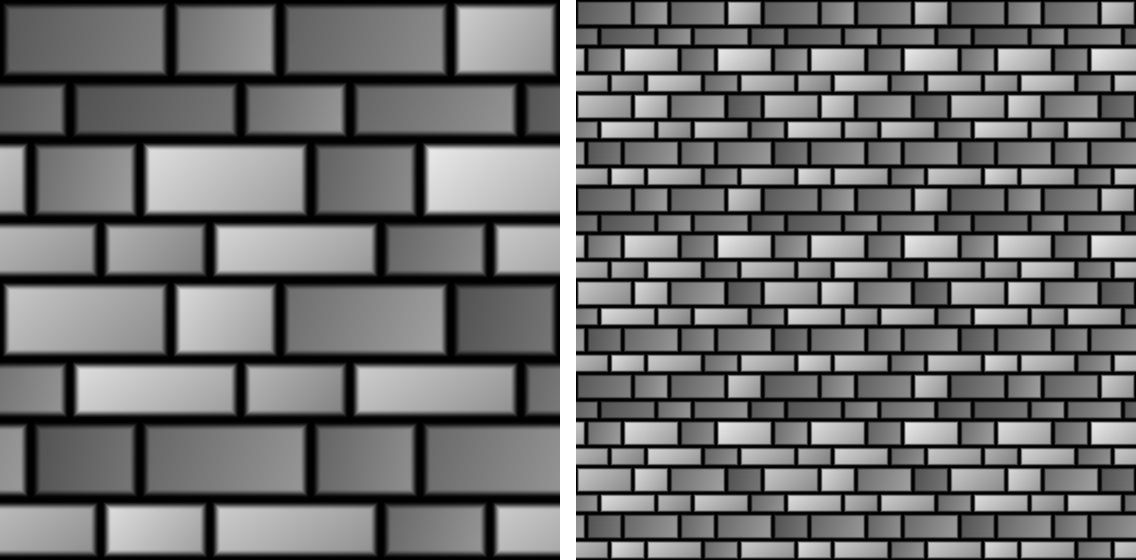
Left: one tile. Right: repeated 3 by 3.
Reproduce this pattern procedurally as a Shadertoy shader.

```glsl
const vec2 REPEATS = vec2(2.0, 4.0);      // long+short pairs across, tall+low pairs down
const vec2 SPLIT = vec2(0.61, 0.568);     // share of the long brick and of the tall row
const float ROW_SHIFT = 0.25;             // sideways shift per row, in pairs
const float JOINT_HALF = 0.003;           // half width of the flat black joint
const float BEVEL_END = 0.0195;           // distance from joint centre to the flat face
const float LIGHT_SHARE = 0.47;           // share of light bricks
const vec2 DARK_TONES = vec2(0.30, 0.43);
const vec2 LIGHT_TONES = vec2(0.72, 0.95);
const float DARK_GAIN = 1.52;             // tone factor at the far end of a dark brick
const float LIGHT_GAIN = 0.67;            // tone factor at the far corner of a light brick
const vec2 DARK_SLOPE = vec2(0.88, 0.12); // gradient weights, rightward and downward
const vec2 LIGHT_SLOPE = vec2(0.66, 0.34);

float hash(vec2 p) {
    return fract(sin(dot(p, vec2(127.1, 311.7))) * 43758.5453);
}

// Cuts each unit into two cells: index, position inside (0..1), distance to nearest edge
vec3 splitCells(float x, float ratio) {
    float f = fract(x);
    float second = step(ratio, f);
    float start = second * ratio;
    float size = mix(ratio, 1.0 - ratio, second);
    float edge = min(f - start, start + size - f);
    return vec3(2.0 * floor(x) + second, (f - start) / size, edge);
}

// Shaded brick face, sloping up in dark bricks and down in light ones
float faceTone(vec2 id, vec2 local) {
    float isLight = step(1.0 - LIGHT_SHARE, hash(id + 3.0));
    vec2 tones = mix(DARK_TONES, LIGHT_TONES, isLight);
    float base = mix(tones.x, tones.y, hash(id + 19.0));
    float slope = dot(local, mix(DARK_SLOPE, LIGHT_SLOPE, isLight));
    return base * mix(1.0, mix(DARK_GAIN, LIGHT_GAIN, isLight), slope);
}

void mainImage(out vec4 fragColor, in vec2 fragCoord) {
    vec2 uv = fragCoord / iResolution.xy;
    vec2 p = vec2(uv.x, 1.0 - uv.y) * REPEATS;

    // Brick layout, counted from the top left
    vec3 row = splitCells(p.y, SPLIT.y);
    vec3 column = splitCells(p.x - ROW_SHIFT * row.x, SPLIT.x);
    vec2 id = mod(vec2(column.x, row.x), 2.0 * REPEATS);

    // Mitred bevel falling into the joints
    vec2 edge = vec2(column.z, row.z) / REPEATS;
    float bevel = smoothstep(JOINT_HALF, BEVEL_END, min(edge.x, edge.y));

    float tone = faceTone(id, vec2(column.y, row.y)) * bevel;
    fragColor = vec4(vec3(tone), 1.0);
}
```
